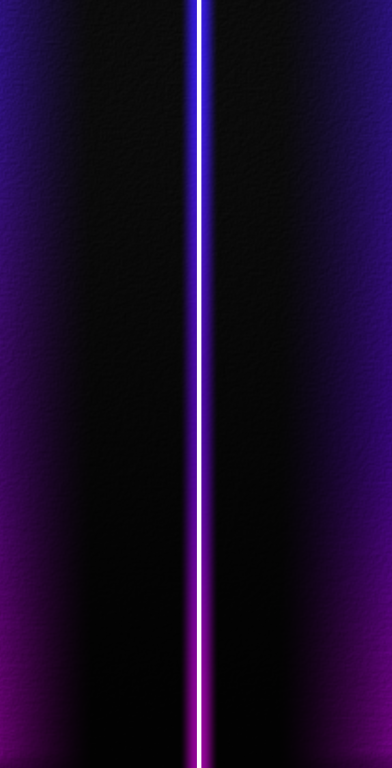
A WebGL 1 fragment shader for this background:

```glsl
precision highp float;
// A white neon line with a blue-to-magenta halo on dark grained leather, lit from both sides.

uniform vec2 u_resolution;

float hash(vec2 p) {
  p = fract(p * vec2(0.1031, 0.1137));
  p += dot(p, p.yx + 33.33);
  return fract((p.x + p.y) * p.x * 7.31);
}

float noise(vec2 p) {
  vec2 cell = floor(p), f = fract(p);
  f = f * f * (3.0 - 2.0 * f);
  return mix(mix(hash(cell), hash(cell + vec2(1.0, 0.0)), f.x),
             mix(hash(cell + vec2(0.0, 1.0)), hash(cell + 1.0), f.x), f.y);
}

float leather(vec2 p) {
  return 0.6 * noise(p * vec2(95.0, 125.0)) + 0.4 * noise(p * 210.0 + 17.0);
}

// Three-stop vertical blend from bottom to top
vec3 ramp(vec3 low, vec3 mid, vec3 high, float y) {
  return mix(mix(low, mid, smoothstep(0.0, 0.5, y)), high, smoothstep(0.45, 0.95, y));
}

void main() {
  vec2 uv = gl_FragCoord.xy / u_resolution;
  vec2 surface = gl_FragCoord.xy / u_resolution.x;
  float pixel = 1.0 / u_resolution.x;

  // Embossed dark surface, lighter towards the top
  float relief = leather(surface) - leather(surface + vec2(0.004, -0.004));
  float base = mix(0.008, 0.043, smoothstep(0.0, 0.95, uv.y));
  vec3 color = vec3(base * (1.0 + 0.6 * relief));

  // Side lights: the right one is wider and stays blue further down
  float left = pow(max(1.0 - uv.x / 0.235, 0.0), 1.35);
  float right = pow(max(1.0 - (1.0 - uv.x) / 0.29, 0.0), 1.4);
  vec3 leftTint = ramp(vec3(0.37, 0.0, 0.41), vec3(0.20, 0.0, 0.35), vec3(0.13, 0.02, 0.44), uv.y);
  vec3 rightTint = ramp(vec3(0.39, 0.0, 0.46), vec3(0.17, 0.0, 0.43), vec3(0.12, 0.02, 0.43), uv.y);
  float streaks = noise(surface * vec2(12.0, 180.0)) - 0.5;
  float texture = 1.0 + 0.18 * relief + 0.10 * streaks * (1.0 - uv.y);
  float floorShade = mix(0.75, 1.0, smoothstep(0.0, 0.025, uv.y));
  color += (left * leftTint + right * rightTint) * texture * floorShade;

  // Halo around the line, with a bright shoulder and a soft rim
  float d = abs(uv.x - 0.508);
  float halo = 1.0 - smoothstep(0.008, 0.05, d);
  vec3 haloTint = ramp(vec3(0.56, 0.0, 0.58), vec3(0.26, 0.0, 0.60), vec3(0.16, 0.05, 0.80), uv.y);
  color += haloTint * halo;

  // White core
  float core = 1.0 - smoothstep(-0.6 * pixel, 0.6 * pixel, d - 0.0058);
  color = mix(color, vec3(1.0, 0.985, 1.0), core);

  gl_FragColor = vec4(color, 1.0);
}
```
